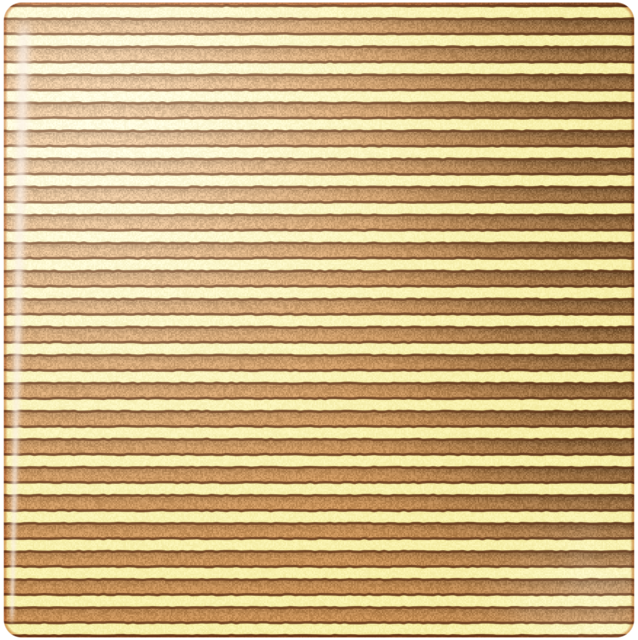
Write a WebGL 2 fragment shader that draws this pattern.

```glsl
#version 300 es
precision highp float;

uniform vec2 u_resolution;
out vec4 fragColor;

const float PERIOD = 0.0438;        // stripe pitch, about 22.8 across the height
const float FIRST_CENTER = 0.0170;  // height of the lowest yellow stripe
const float LINE_OFFSET = 0.232;    // yellow centre to dark line, in pitches
const float GRAIN_CELLS = 440.0;

const vec3 YELLOW = vec3(0.965, 0.935, 0.635);
const vec3 CREAM = vec3(1.0, 0.99, 0.91);
const vec3 BROWN = vec3(0.775, 0.555, 0.325);
const vec3 LIGHT_TAN = vec3(0.985, 0.90, 0.79);
const vec3 DARK_LINE = vec3(0.41, 0.225, 0.105);
const vec3 RIM = vec3(0.50, 0.27, 0.10);

float hash(vec2 cell) {
    vec3 q = fract(vec3(cell.xyx) * 0.1031);
    q += dot(q, q.yzx + 33.33);
    return fract((q.x + q.y) * q.z);
}

float valueNoise(vec2 p) {
    vec2 cell = floor(p);
    vec2 f = fract(p);
    f = f * f * (3.0 - 2.0 * f);
    float low = mix(hash(cell), hash(cell + vec2(1.0, 0.0)), f.x);
    float high = mix(hash(cell + vec2(0.0, 1.0)), hash(cell + 1.0), f.x);
    return mix(low, high, f.y);
}

float softSpot(vec2 p, vec2 center, vec2 radius) {
    vec2 q = (p - center) / radius;
    return exp(-dot(q, q));
}

float roundedBox(vec2 p, vec2 halfSize, float radius) {
    vec2 q = abs(p) - halfSize + radius;
    return length(max(q, 0.0)) + min(max(q.x, q.y), 0.0) - radius;
}

// Signed offset from the nearest yellow centre, in pitches
float stripeOffset(float y) {
    return fract((y - FIRST_CENTER) / PERIOD + 0.5) - 0.5;
}

vec3 stripes(float offset, float glow, float shade, float grain, float blur) {
    // Brown valley, shadowed under the stripe above it
    float depth = fract(-offset - LINE_OFFSET) / (1.0 - 2.0 * LINE_OFFSET);
    float shadow = 1.0 - smoothstep(0.0, 0.65, depth);
    vec3 valley = mix(BROWN, LIGHT_TAN, glow) * (1.0 - shade);
    valley *= 1.0 - shadow * (0.12 + 0.5 * shade);
    valley += grain * vec3(0.15, 0.14, 0.13);

    // Yellow ridge, palest in the middle
    float bulge = 1.0 - smoothstep(0.05, 0.21, abs(offset));
    vec3 ridge = mix(YELLOW, CREAM, clamp(glow * 1.1 + 0.12 * bulge, 0.0, 1.0));
    ridge += grain * vec3(0.04, 0.05, 0.09);

    // Dark lines along both borders
    float edge = abs(offset) - LINE_OFFSET;
    vec3 color = mix(ridge, valley, smoothstep(-blur, blur, edge));
    float line = 1.0 - smoothstep(0.012, 0.05 + blur, abs(edge));
    vec3 lineColor = mix(DARK_LINE, LIGHT_TAN, glow * 0.48) * (1.0 - 0.5 * shade);
    return mix(color, lineColor, line * 0.92);
}

void main() {
    vec2 uv = gl_FragCoord.xy / u_resolution;
    float aspect = u_resolution.x / u_resolution.y;
    vec2 p = vec2(uv.x * aspect, uv.y);
    float pixel = 1.0 / u_resolution.y;

    // Grain and slightly uneven stripe borders
    float grain = valueNoise(p * GRAIN_CELLS) - 0.5;
    float wobble = valueNoise(p * vec2(130.0, 45.0)) - 0.5;
    float offset = stripeOffset(uv.y + wobble * 0.0016);

    // Broad light at upper left, faint light at lower right, shade at right
    float cloud = valueNoise(p * 22.0);
    float glow = 0.70 * softSpot(uv, vec2(0.13, 0.82), vec2(0.48, 0.46));
    glow += 0.32 * softSpot(uv, vec2(0.94, 0.06), vec2(0.13, 0.11)) * (0.6 + 0.7 * cloud);
    float shade = 0.23 * smoothstep(0.50, 1.0, uv.x) * smoothstep(-0.1, 0.3, uv.y);
    vec3 color = stripes(offset, glow, shade, grain, pixel / PERIOD * 0.8);

    // Tapering vertical gloss near the left side
    float glossX = mix(0.018, 0.038, uv.y);
    float glossWidth = mix(0.0035, 0.012, uv.y);
    float gloss = softSpot(uv, vec2(glossX, uv.y), vec2(glossWidth, 1.0));
    gloss *= smoothstep(0.015, 0.05, uv.y) * (1.0 - smoothstep(0.93, 0.985, uv.y));
    color = mix(color, vec3(0.99, 0.95, 0.92), gloss * mix(0.60, 0.70, uv.y));

    // Rounded plate with a thin warm rim on white
    vec2 middle = 0.5 * vec2(aspect, 1.0);
    float plate = roundedBox(p - middle, middle - vec2(0.006, 0.004), 0.028);
    float rim = smoothstep(-0.007, -0.001, plate);
    color = mix(color, color * RIM * 1.5, rim * 0.55);
    color = mix(color, vec3(1.0), smoothstep(-pixel, pixel, plate));

    fragColor = vec4(clamp(color, 0.0, 1.0), 1.0);
}
```
